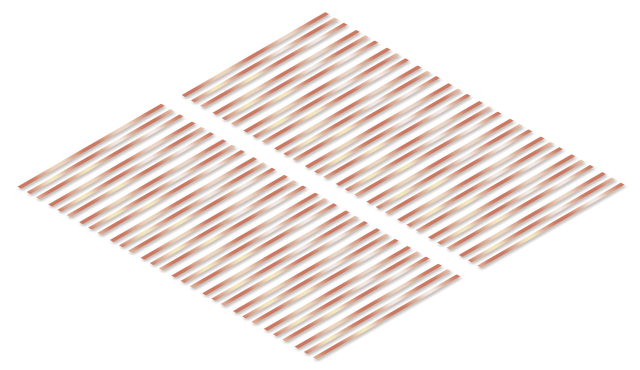
Write a Shadertoy shader that draws this pattern.

```glsl
// Two isometric panels of thin copper bars on white, each with a soft shadow.
// Every panel is a skewed grid: "across" steps from bar to bar in triples,
// "along" runs the length of a bar and drives its metallic sheen.

#define TRIPLE_COUNT 10.0
#define TRIPLE_PITCH 0.0481
#define BAR_PITCH 0.0144
#define BAR_WIDTH 0.0056
#define BAR_LENGTH 0.2245
#define SHADOW_BLUR 0.0042
#define SHADOW_ALPHA 0.39
#define SHADOW_SHIFT vec2(0.0038, -0.0018)
#define UPPER_PANEL vec2(-0.2161, 0.1406)
#define LOWER_PANEL vec2(-0.4727, -0.0026)
#define SHEEN_PERIOD 0.45

const vec3 ROSE = vec3(0.80, 0.47, 0.38);
const vec3 COPPER = vec3(0.86, 0.66, 0.56);
const vec3 PEACH = vec3(0.92, 0.81, 0.73);
const vec3 GOLD = vec3(0.97, 0.92, 0.74);
const vec3 SILVER = vec3(0.96, 0.93, 0.92);
const vec3 SHADE = vec3(0.34, 0.29, 0.27);

// Coverage of the span 0..size with softened ends
float span(float v, float size, float soft) {
    return smoothstep(-soft, soft, v) * smoothstep(-soft, soft, size - v);
}

// Coverage of one bar; q.x is across, q.y is along
float bar(vec2 q, float soft) {
    return span(q.x, BAR_WIDTH, soft) * span(q.y, BAR_LENGTH, soft);
}

// Isometric coordinates (both axes at 30 degrees) from a panel corner
vec2 isometric(vec2 d) {
    float rise = d.y * sqrt(3.0);
    return 0.5 * vec2(d.x - rise, d.x + rise);
}

// Metal bands along a bar, shifted for each member of a triple
vec3 metal(float along, float member) {
    float x = along / BAR_LENGTH;
    float peak = member < 0.5 ? 0.27 : 0.09 * member * member - 0.09 * member + 0.17;
    float wave = 0.5 + 0.5 * cos(6.28319 * (x - peak) / SHEEN_PERIOD);
    vec3 color = mix(ROSE, COPPER, smoothstep(0.0, 0.55, wave));
    color = mix(color, PEACH, smoothstep(0.5, 1.0, wave));
    vec3 glint = mix(GOLD, SILVER, smoothstep(0.35, 0.55, x));
    float strength = member < 0.5 ? 0.25 : 0.85;
    return mix(color, glint, strength * pow(wave, 6.0));
}

void drawPanel(inout vec3 color, vec2 p, vec2 corner, float pixel) {
    vec2 q = isometric(p - corner);

    // Repeat the triples; the margin keeps the first bar's edge in its cell
    float margin = 0.005;
    float triple = floor((q.x + margin) / TRIPLE_PITCH);
    triple = clamp(triple, 0.0, TRIPLE_COUNT - 1.0);
    q.x -= triple * TRIPLE_PITCH;

    for (int i = 0; i < 3; i++) {
        float member = float(i);
        vec2 b = q - vec2(member * BAR_PITCH, 0.0);
        float shadow = bar(b - SHADOW_SHIFT, SHADOW_BLUR);
        color = mix(color, SHADE, SHADOW_ALPHA * shadow);
        color = mix(color, metal(b.y, member), bar(b, 0.7 * pixel));
    }
}

void mainImage(out vec4 fragColor, in vec2 fragCoord) {
    // Canvas width is one unit, centred
    vec2 p = (fragCoord - 0.5 * iResolution.xy) / iResolution.x;
    float pixel = 1.0 / iResolution.x;

    vec3 color = vec3(1.0);
    drawPanel(color, p, UPPER_PANEL, pixel);
    drawPanel(color, p, LOWER_PANEL, pixel);
    fragColor = vec4(color, 1.0);
}
```
